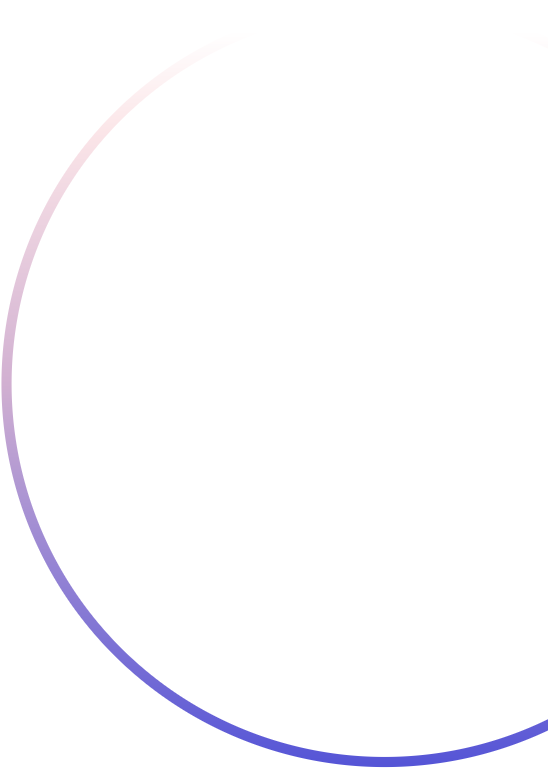
A Shadertoy shader for this background:

```glsl
// Thin ring on white, fading upward from indigo through mauve and blush to nothing.

// Geometry, in canvas heights
const vec2  RING_CENTER = vec2(0.5007, 0.5);
const float RING_RADIUS = 0.4922;
const float HALF_WIDTH  = 0.0066;

// Heights of the gradient stops
const float MAUVE_HEIGHT = 0.50;
const float BLUSH_HEIGHT = 0.83;
const float FADE_HEIGHT  = 0.96;

const vec3 PAPER  = vec3(1.0);
const vec3 INDIGO = vec3(0.33, 0.33, 0.84);
const vec3 MAUVE  = vec3(0.82, 0.69, 0.82);
const vec3 BLUSH  = vec3(0.985, 0.90, 0.91);

// Linear ramp from 0 to 1 between two heights
float ramp(float low, float high, float value) {
    return clamp((value - low) / (high - low), 0.0, 1.0);
}

// Vertical gradient that melts into the paper at the top
vec3 ringColor(float height) {
    vec3 color = mix(INDIGO, MAUVE, ramp(0.0, MAUVE_HEIGHT, height));
    color = mix(color, BLUSH, ramp(MAUVE_HEIGHT, BLUSH_HEIGHT, height));
    return mix(color, PAPER, ramp(BLUSH_HEIGHT, FADE_HEIGHT, height));
}

void mainImage(out vec4 fragColor, in vec2 fragCoord) {
    vec2 point = fragCoord / iResolution.y;
    float pixel = 1.0 / iResolution.y;

    // Antialiased band around the circle
    float ringDistance = abs(length(point - RING_CENTER) - RING_RADIUS) - HALF_WIDTH;
    float coverage = clamp(0.5 - ringDistance / pixel, 0.0, 1.0);

    fragColor = vec4(mix(PAPER, ringColor(point.y), coverage), 1.0);
}
```
